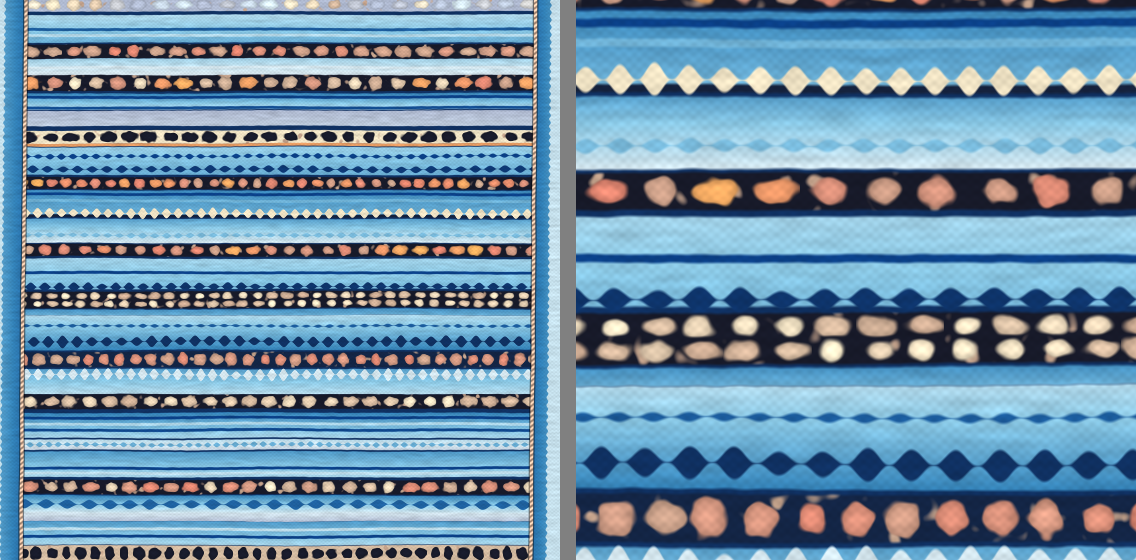
Left, the full canvas; right, a detail of the centre.
Reproduce this pattern procedurally as a three.js fragment shader.

```glsl
// Striped woven rug: shaded blue bands, thin lines, scalloped cords and rows
// of beads run across, painted in order from the top down, then framed by
// twisted side cords and blue selvedges. Gradient noise roughens the yarn.
varying vec2 vUv;

vec2 p;      // cloth position, y measured from the top
vec3 cloth;  // colour painted so far

vec2 hash(vec2 c) {
  return fract(sin(vec2(dot(c, vec2(127.1, 311.7)), dot(c, vec2(269.5, 183.3)))) * 43758.5);
}

float corner(vec2 cell, vec2 f, vec2 o) {
  return dot(hash(cell + o) * 2. - 1., f - o);
}

float noise(vec2 x) {
  vec2 c = floor(x), f = fract(x), u = f * f * (3. - 2. * f), o = vec2(0., 1.);
  return mix(mix(corner(c, f, o.xx), corner(c, f, o.yx), u.x),
             mix(corner(c, f, o.xy), corner(c, f, o.yy), u.x), u.y);
}

float cover(float d) { return 1. - smoothstep(-.0013, .0013, d); }

float unit(float v) { return clamp(v, 0., 1.); }

// Yarn ramp: ink, navy, blue, sky, pale, lavender, cream, tan, coral, amber
vec3 dye(float s) {
  vec3 c = mix(vec3(.09, .1, .16), vec3(.04, .25, .53), unit(s));
  c = mix(c, vec3(.2, .51, .72), unit(s - 1.));
  c = mix(c, vec3(.54, .78, .89), unit(s - 2.));
  c = mix(c, vec3(.83, .9, .93), unit(s - 3.));
  c = mix(c, vec3(.68, .72, .81), unit(s - 4.));
  c = mix(c, vec3(.94, .89, .77), unit(s - 5.));
  c = mix(c, vec3(.76, .63, .54), unit(s - 6.));
  c = mix(c, vec3(.86, .5, .42), unit(s - 7.));
  return mix(c, vec3(.93, .68, .36), unit(s - 8.));
}

void band(float top, float bottom, float from, float to) {
  vec3 shade = dye(mix(from, to, unit((p.y - top) / (bottom - top))));
  cloth = mix(cloth, shade, cover(max(top - p.y, p.y - bottom)));
}

void line(float y, float shade) {
  cloth = mix(cloth, dye(shade), cover(abs(p.y - y) - .0025));
}

// Cord that swells and thins n times across
void bumps(float y, float thick, float n, float shade) {
  float swell = .5 + .5 * sin(6.283 * n * p.x + noise(vec2(p.x * 9., y * 90.)));
  swell *= 1. + .6 * noise(vec2(p.x * 25., y * 70.));
  cloth = mix(cloth, dye(shade), cover(abs(p.y - y) - thick * swell));
}

// Row of n uneven beads, each dyed somewhere between a and b
void beads(float y, float h, float n, float ground, float a, float b) {
  float x = p.x * n, v = (p.y - y) / h;
  vec2 r = hash(vec2(floor(x), floor(y * 900.)));
  vec2 q = vec2((fract(x) - .5 + .16 * (r.y - .5)) / (.28 + .16 * r.x), v / (.6 + .25 * r.y));
  float d = length(q) + .45 * noise(p * 110.);
  vec3 base = mix(dye(ground), dye(7.), smoothstep(.2, .45, noise(p * 85.)));
  base = mix(base, dye(mix(a, b, r.x)) * (1.12 - .25 * d * d), cover((d - 1.) * h * .7));
  cloth = mix(cloth, base, cover((abs(v) - 1.) * h));
}

void weave() {
  cloth = dye(.6);
  beads(.008, .012, 26., 5., 7., 4.);
  band(.026, .076, 3.5, 2.6); line(.052, 1.4); line(.063, 3.6);
  beads(.092, .013, 27., 0., 8., 7.);
  band(.105, .136, 3.3, 4.2); line(.121, 4.);
  beads(.148, .014, 26., 0., 6., 9.);
  band(.166, .195, 2., 3.6); line(.173, 1.); line(.192, 1.2);
  band(.197, .225, 5., 4.6);
  beads(.245, .012, 28., 6., 0., 0.);
  line(.259, 8.6);
  band(.263, .312, 3.2, 2.6); bumps(.279, .004, 48., 1.); bumps(.302, .006, 38., .8);
  beads(.327, .011, 38., 0., 7., 9.);
  band(.34, .387, 2.1, 2.7); line(.347, 1.); line(.359, 2.7);
  line(.386, .2); bumps(.381, .008, 48., 6.);
  band(.391, .434, 2.4, 4.); bumps(.42, .004, 48., 2.8);
  beads(.447, .011, 30., 0., 7., 9.);
  band(.462, .516, 3.3, 2.8); line(.487, 1.); bumps(.512, .007, 40., .7);
  beads(.528, .008, 38., 0., 6., 7.); beads(.542, .008, 38., 0., 6., 7.);
  band(.552, .563, 2.2, 2.6);
  band(.563, .625, 3.5, 2.); bumps(.582, .003, 48., 1.4); bumps(.61, .009, 38., .6);
  beads(.642, .014, 35., .3, 8., 7.);
  band(.659, .704, 2.4, 3.6); bumps(.669, .01, 48., 4.);
  beads(.717, .013, 28., 0., 6., 7.);
  band(.737, .782, 2., 3.4); line(.746, 1.); line(.757, 3.5); line(.768, 1.1);
  band(.785, .803, 3.6, 4.4); bumps(.794, .004, 60., 2.6);
  band(.806, .852, 2.3, 3.4); line(.836, 1.); line(.845, 3.7);
  beads(.87, .013, 28., 0., 6., 8.);
  band(.885, .931, 2., 4.9); bumps(.901, .008, 27., 1.5); line(.919, 4.2);
  band(.931, .973, 2.3, 3.4); line(.945, 3.7); line(.958, 1.);
  beads(.988, .014, 38., 6.6, 0., 0.);
}

void main() {
  p = vec2(vUv.x, 1. - vUv.y);
  p.y += .003 * noise(p * vec2(5., 14.)) + .001 * noise(p * 75.);
  weave();

  // Slightly slanted selvedges, pale outer ground and twisted cords
  float e = p.x + .009 * p.y + .002 * noise(p * 9.);
  float margin = max(.046 - e, e - .957);
  cloth = mix(cloth, dye(1.7 + 18. * margin), cover(-margin));
  float outer = max(.009 - e, e - .984) + .0015 * sin(480. * p.y);
  cloth = mix(cloth, dye(3.8), cover(-outer));
  cloth *= 1. - .5 * cover(abs(margin) - .005);
  vec3 twist = dye(7.) * (1.1 + .3 * sin(700. * p.y + 500. * e));
  cloth = mix(cloth, twist, cover(abs(margin) - .003));

  // Yarn streaks and fine stitches
  cloth *= 1. + .14 * noise(p * vec2(40., 200.)) + .035 * sin(p.x * 900. + 2. * noise(p * 60.)) * sin(p.y * 1000.);
  gl_FragColor = vec4(cloth, 1.);
}
```
